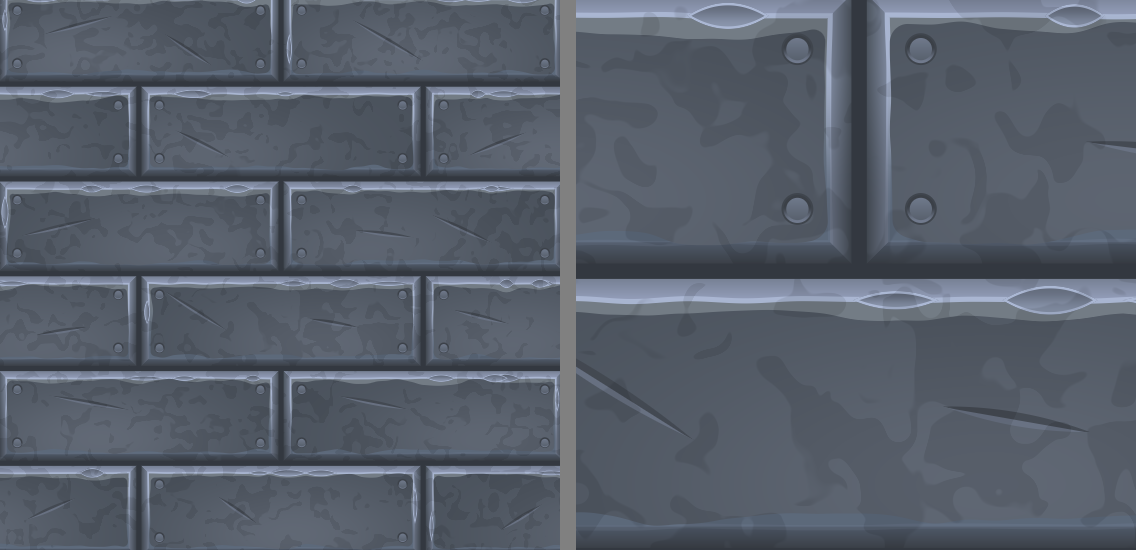
Left, the full canvas; right, a detail of the centre.
Reproduce this texture procedurally as a WebGL 2 fragment shader.

```glsl
#version 300 es
precision highp float;
// Wall of bevelled, riveted steel plates in running bond, with chips, scratches and mottling.
uniform vec2 u_resolution;
out vec4 outColor;

// Lengths are in course heights.
const float COURSES_PER_WIDTH = 5.908;
const vec2 PITCH = vec2(3.0, 1.0);
const vec2 ORIGIN = vec2(0.035, 0.112);
const vec2 PLATE_HALF = vec2(1.473, 0.473);
const vec2 PANEL_HALF = vec2(1.388, 0.374);
const vec2 RIVET_POS = vec2(1.283, 0.281);
const float RIVET_RADIUS = 0.056;
const float BEVEL = 0.075;
const float GLINT_WIDTH = 0.009;
const int CHIPS = 4;
const int SCRATCHES = 2;

const vec3 JOINT = vec3(0.20, 0.22, 0.25);
const vec3 SHADE = vec3(0.23, 0.25, 0.28);
const vec3 PANEL_DARK = vec3(0.290, 0.320, 0.360);
const vec3 PANEL_LIT = vec3(0.385, 0.415, 0.465);
const vec3 RIM_TOP = vec3(0.45, 0.485, 0.52);
const vec3 RIM_BOTTOM = vec3(0.36, 0.41, 0.48);
const vec3 STEEL = vec3(0.48, 0.52, 0.60);
const vec3 GLINT = vec3(0.67, 0.72, 0.83);

float hash(vec2 p) {
    vec3 a = fract(vec3(p.xyx) * 0.1031);
    a += dot(a, a.yzx + 33.33);
    return fract((a.x + a.y) * a.z);
}

float noise(vec2 p) {
    vec2 i = floor(p), f = fract(p);
    f = f * f * (3.0 - 2.0 * f);
    return mix(mix(hash(i), hash(i + vec2(1, 0)), f.x),
               mix(hash(i + vec2(0, 1)), hash(i + vec2(1, 1)), f.x), f.y);
}

float roundBox(vec2 p, vec2 halfSize, float r) {
    vec2 d = abs(p) - halfSize + r;
    return length(max(d, 0.0)) + min(max(d.x, d.y), 0.0) - r;
}

// Pointed lens lying along x.
float lens(vec2 p, vec2 r) {
    float t = p.x / r.x;
    return abs(p.y) - r.y * (1.0 - t * t);
}

float fill(float d, float px) { return clamp(0.5 - d / px, 0.0, 1.0); }

void main() {
    float px = COURSES_PER_WIDTH / u_resolution.x;
    vec2 pos = vec2(gl_FragCoord.x, u_resolution.y - gl_FragCoord.y) * px;

    // Running bond: odd courses shift by half a plate; q is local with y up.
    vec2 cell = (pos + ORIGIN) / PITCH;
    cell.x += 0.5 * mod(floor(cell.y), 2.0);
    vec2 id = floor(cell);
    vec2 q = (fract(cell) - 0.5) * PITCH * vec2(1, -1);
    vec2 seed = id * vec2(17.0, 29.0) + 40.0;
    vec2 edge = PLATE_HALF - abs(q);
    float inset = min(edge.x, edge.y);
    float upper = smoothstep(-0.3, 0.3, q.y);

    // Mitred bevels: pale above, mid at the sides, dark below.
    float across = clamp(inset / BEVEL, 0.0, 1.0);
    vec3 topBevel = mix(STEEL * 0.97, vec3(0.58, 0.62, 0.73), across);
    vec3 lowBevel = mix(SHADE, vec3(0.31, 0.35, 0.41), across);
    vec3 sideBevel = mix(PANEL_DARK, STEEL, across) * mix(0.86, 1.04, upper);
    vec3 level = q.y > 0.0 ? topBevel : lowBevel;
    vec3 color = mix(level, sideBevel, fill(edge.x - edge.y, px));

    // Worn rim between the bevel and the panel.
    vec3 rim = mix(RIM_BOTTOM, RIM_TOP, upper);
    color = mix(color, rim, fill(BEVEL - inset, px));
    float wave = noise(q * vec2(3.2, 2.6) + seed) + 0.35 * noise(q * 8.0 + seed);
    float glintShift = 0.012 * (noise(q * 5.0 + seed + 7.0) - 0.5);
    float glint = fill(abs(inset - BEVEL + glintShift) - GLINT_WIDTH, px);
    color = mix(color, GLINT, glint * mix(0.08, 0.95, upper));

    // Chips on the upper edge, and sometimes one on a side; they push the panel in.
    float push = 0.0, chipMask = 0.0;
    vec3 chipColor = STEEL;
    for (int i = 0; i < CHIPS; i++) {
        vec2 k = seed + float(i) * vec2(3.0, 5.0);
        float along = hash(k) * 2.0 - 1.0;
        vec2 size = vec2(mix(0.07, 0.19, hash(k + 1.0)), mix(0.016, 0.043, hash(k + 2.0)));
        vec2 c = q - vec2(along * 1.25, PLATE_HALF.y - BEVEL);
        if (i == CHIPS - 1) {
            float side = hash(k + 4.0) < 0.5 ? -1.0 : 1.0;
            c = vec2(q.y - 0.2 * along, q.x - side * (PLATE_HALF.x - BEVEL * 0.8));
            size.y *= step(0.45, hash(k + 3.0)) * 0.75;
        }
        if (size.y < 0.001) continue;
        float d = lens(c, size);
        float body = fill(d - GLINT_WIDTH, px);
        vec3 hollow = mix(STEEL * 0.82, STEEL * 1.12, smoothstep(size.y, -size.y, c.y));
        chipColor = mix(chipColor, mix(GLINT, hollow, fill(d, px)), body);
        chipMask = max(chipMask, body);
        vec2 reach = c / vec2(size.x * 1.3, 0.15);
        push = max(push, size.y * exp(-dot(reach, reach)));
    }

    // Panel with a soft glow placed differently on each plate.
    float wobble = mix(0.025, 0.062, smoothstep(0.05, 0.2, edge.x)) * (wave - 0.6);
    float panelDist = roundBox(q + vec2(0.0, 0.008), PANEL_HALF, 0.06) + wobble + push;
    float panel = fill(panelDist, px);
    vec2 glowOffset = (q - vec2(hash(seed + 9.0) * 1.6 - 0.8, -0.25)) * vec2(0.75, 1.7);
    float glow = exp(-dot(glowOffset, glowOffset)) * mix(0.75, 1.0, hash(seed + 11.0));
    color = mix(color, mix(PANEL_DARK, PANEL_LIT, glow), panel);

    // Scratches: a dark upper face and a pale lower one.
    for (int i = 0; i < SCRATCHES; i++) {
        vec2 k = seed + 60.0 + float(i) * vec2(7.0, 4.0);
        float present = i == 0 ? 1.0 : step(0.4, hash(k + 5.0));
        vec2 c = q - vec2((float(i) - 0.5) * 1.3 + hash(k) * 0.6 - 0.3, hash(k + 1.0) * 0.3 - 0.15);
        float angle = mix(0.12, 0.65, hash(k + 2.0)) * (hash(k + 3.0) < 0.5 ? -1.0 : 1.0);
        float cs = cos(angle), sn = sin(angle);
        c = vec2(cs * c.x + sn * c.y, cs * c.y - sn * c.x);
        float cut = fill(lens(c, vec2(mix(0.22, 0.42, hash(k + 4.0)), 0.024)), px);
        vec3 face = mix(SHADE * 1.1, STEEL * 0.88, fill(c.y + 0.003, px));
        color = mix(color, face, cut * panel * present * 0.85);
    }
    color = mix(color, chipColor, chipMask);

    // Mottling: warped patches, gathered in clusters.
    vec2 warp = vec2(noise(pos * 9.0), noise(pos * 9.0 + 31.0));
    float patches = noise(pos * vec2(8.0, 10.0) + warp * 2.2) + 0.3 * noise(pos * 2.0 + 5.0);
    color *= 1.0 - 0.085 * smoothstep(0.76, 0.82, patches);

    // Four rivets; the outer plates of the lowest course have none.
    float riveted = 1.0 - step(4.5, id.y) * step(0.5, abs(id.x - 1.0));
    vec2 r = q - sign(q) * RIVET_POS;
    float lift = clamp(r.y / RIVET_RADIUS * 0.5 + 0.5, 0.0, 1.0);
    float radius = length(r);
    vec3 ring = mix(STEEL * 0.92, SHADE, smoothstep(0.1, 0.6, lift));
    vec3 cap = mix(PANEL_DARK * 1.12, STEEL * 0.95, lift);
    color = mix(color, SHADE * 1.08, riveted * fill(radius - RIVET_RADIUS, px));
    color = mix(color, ring, riveted * fill(radius - RIVET_RADIUS * 0.88, px));
    color = mix(color, cap, riveted * fill(radius - RIVET_RADIUS * 0.70, px));

    // Dark joints between the plates.
    outColor = vec4(mix(JOINT, color, fill(-inset, px)), 1.0);
}
```
